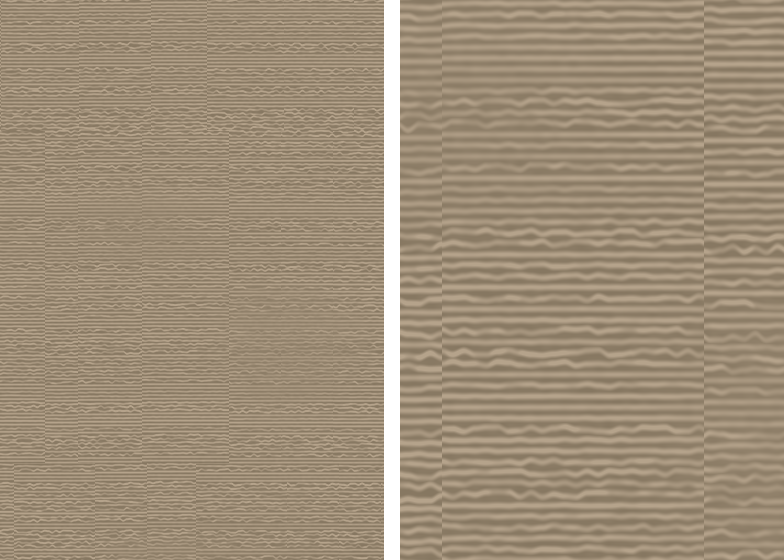
Left: the whole. Right: its middle third, enlarged.
Write a WebGL 1 fragment shader that draws this texture.

```glsl
precision highp float;
uniform vec2 u_resolution;

// Colours
const vec3 GROUND = vec3(0.535, 0.475, 0.388);
const vec3 THREAD = vec3(0.690, 0.620, 0.528);

// Sizes, as counts per canvas height
const float ROWS = 154.0;
const float WIGGLES = 150.0;
const float DASHES = 115.0;
const float COLUMNS = 9.0;
const float TIERS = 3.0;

// Weave character
const float PANEL_JITTER = 0.75;
const float MAX_WIGGLE = 0.68;
const float THREAD_REACH = 0.49;
const float DASH_DEPTH = 0.6;
const float THREAD_GAIN = 1.2;
const float GRAIN = 0.14;

float hash(vec2 p) {
  return fract(sin(dot(p, vec2(12.9898, 78.233))) * 43758.5453);
}

float noise(vec2 p) {
  vec2 cell = floor(p);
  vec2 f = fract(p);
  f = f * f * (3.0 - 2.0 * f);
  float low = mix(hash(cell), hash(cell + vec2(1.0, 0.0)), f.x);
  float high = mix(hash(cell + vec2(0.0, 1.0)), hash(cell + 1.0), f.x);
  return mix(low, high, f.y);
}

// Index of the irregular interval that holds x
float jitteredCell(float x, float seed) {
  float cell = floor(x);
  float edge = PANEL_JITTER * hash(vec2(cell, seed));
  return fract(x) < edge ? cell - 1.0 : cell;
}

// Brightness of one thread at x, seen from a signed row distance
float thread(float x, float dist, float row, float column) {
  float seed = row + 31.0 * column;
  float waviness = smoothstep(0.1, 0.9, hash(vec2(row, 8.1)));
  waviness *= 0.7 + 0.3 * hash(vec2(column, 2.9));
  float wave = noise(vec2(x * WIGGLES, seed * 7.0)) - 0.5;
  float away = abs(dist - MAX_WIGGLE * waviness * wave);
  float ridge = 1.0 - smoothstep(0.0, THREAD_REACH, away);

  // Wavy threads also fade into dashes, keeping their mean brightness
  float gap = 1.0 - smoothstep(0.15, 0.85, noise(vec2(x * DASHES, seed * 5.0 + 70.0)));
  float strength = 0.8 + 0.24 * hash(vec2(row, 21.4));
  return ridge * strength * (1.0 + DASH_DEPTH * waviness * (0.4 - gap));
}

void main() {
  vec2 p = gl_FragCoord.xy / u_resolution.y;

  // Upright panels, rearranged in each tier
  float tier = jitteredCell(p.y * TIERS, 3.7);
  float column = jitteredCell(p.x * COLUMNS, 17.0 + floor(tier * 0.5));

  // Nearest threads, so wiggles may enter a neighbouring row
  float height = p.y * ROWS + 0.8 * hash(vec2(column, 5.3));
  float row = floor(height);
  float tone = 0.0;
  for (int i = -1; i <= 1; i++) {
    float k = float(i);
    tone = max(tone, thread(p.x, fract(height) - 0.5 - k, row + k, column));
  }
  tone *= THREAD_GAIN;

  // Worn patches, faint bands and fine grain
  float wear = smoothstep(0.62, 0.92, noise(p * vec2(4.0, 5.0) + 11.0));
  tone = mix(tone, 0.42, 0.4 * wear);
  tone += 0.08 * (noise(vec2(p.x * 3.0, p.y * 34.0) + 40.0) - 0.5);
  tone += GRAIN * (noise(p * vec2(190.0, 300.0)) - 0.5);

  gl_FragColor = vec4(mix(GROUND, THREAD, clamp(tone, -0.05, 1.12)), 1.0);
}
```
